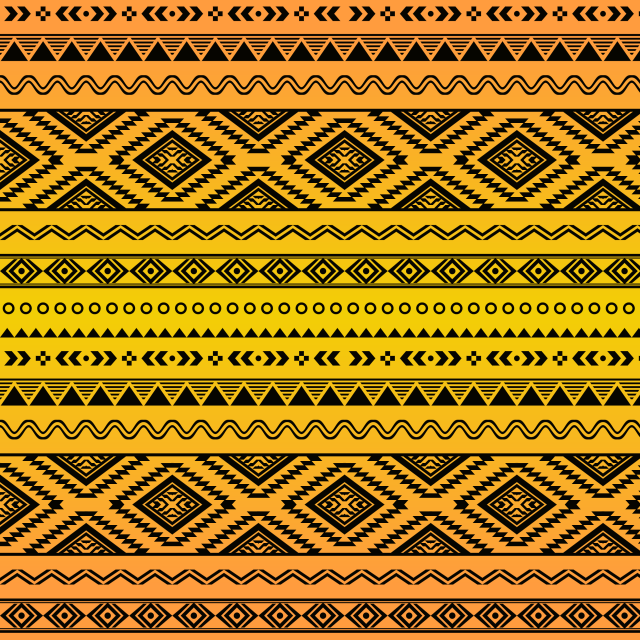
Give the GLSL for this pattern, as a Shadertoy shader.

```glsl
// Woven tribal bands in black ink over an orange and yellow vertical gradient.

const float SPAN = 768.0;   // design units across the canvas
const float TILE = 413.5;   // period of the whole set of bands

// Signed offset to the nearest multiple of period
float rep(float x, float period) { return mod(x + 0.5 * period, period) - 0.5 * period; }

float rule(float y, float halfWidth) { return abs(y) - halfWidth; }

float box(vec2 p, vec2 halfSize) {
    vec2 d = abs(p) - halfSize;
    return max(d.x, d.y);
}

// Distance-like value growing outward in slanted stair rows
float stairs(vec2 p, float rowHeight, float stepWidth, float slant) {
    float row = abs(p.y) / rowHeight;
    return abs(p.x) + stepWidth * floor(row) - slant * fract(row);
}

float chevronBand(vec2 p) {
    float x = rep(p.x, TILE / 4.0), y = abs(p.y);
    float slide = abs(x) + 0.85 * y;
    float d = min(abs(slide - 17.0), abs(slide - 32.5)) - 4.5;
    d = max(d * 0.76, y - 8.7);
    // The dot is left out where tiles meet
    float dot0 = max(length(vec2(x, y)) - 3.4, 10.0 - abs(rep(p.x, TILE)));
    vec2 q = abs(vec2(rep(p.x - TILE / 8.0, TILE / 4.0), y));
    float cross4 = min(box(q - vec2(5.8, 0.0), vec2(2.9)), box(q - vec2(0.0, 5.8), vec2(2.9)));
    return min(min(d, dot0), cross4);
}

float peakBand(vec2 p) {
    float x = abs(rep(p.x - TILE / 24.0, TILE / 12.0));
    float peak = max(0.82 * (x - 0.69 * (p.y - 7.5)), p.y - 31.2);
    float stripes = max(rule(rep(p.y - 4.5, 4.5), 1.1), 0.82 * (0.72 * (p.y - 1.0) - x));
    stripes = max(stripes, rule(p.y - 13.5, 11.5));
    return min(min(peak, stripes), rule(p.y, 1.2));
}

float waveBand(vec2 p) {
    float a = 6.2831853 * p.x * 12.0 / TILE;
    float d = (p.y + 7.2 * cos(a)) / length(vec2(1.0, 1.31 * sin(a)));
    return abs(abs(d) - 3.2) - 1.4;
}

// Nested diamond with a stepped heart and a sawtooth border
float medallion(vec2 p) {
    float m = 28.8 * (abs(p.x) / 48.0 + abs(p.y) / 36.0);
    float rings = min(abs(m - 25.2) - 3.6, abs(m - 18.2) - 1.7);
    float heart = stairs(p, 4.0, 5.5, 4.0);
    heart = max(min(abs(heart - 17.0) - 3.5, abs(heart - 6.0) - 2.0), abs(p.y) - 15.0);
    float border = abs(stairs(p, 5.55, 7.8, 5.0) - 64.5) - 7.0;
    return min(min(rings, heart), max(border, abs(p.y) - 49.9));
}

float medallionBand(vec2 p) {
    float across = TILE / 2.0;
    float d = medallion(vec2(rep(p.x, across), p.y));
    d = min(d, medallion(vec2(rep(p.x - 0.5 * across, across), abs(p.y) - 58.0)));
    return min(max(d, abs(p.y) - 59.0), rule(abs(p.y) - 59.7, 1.8));
}

float zigzagBand(vec2 p) {
    float period = TILE / 10.0;
    float zig = p.y + 7.0 - 28.0 * abs(rep(p.x - 0.5 * period, period)) / period;
    return max(0.83 * (abs(abs(zig) - 4.0) - 2.1), abs(p.y) - 9.0);
}

float eyeBand(vec2 p) {
    float period = TILE / 8.0, y = abs(p.y);
    float x = abs(rep(p.x - 0.5 * period, period));
    float ring = 0.707 * (abs(x + y - 12.8) - 3.0);
    float eye = min(ring, length(vec2(x, y)) - 3.8);
    // Swallow-tailed wedges meeting between the diamonds
    float wedge = 0.707 * max(y - 0.85 * (0.5 * period - x), 19.0 - x - y);
    float rules = min(rule(y - 19.0, 1.6), rule(y - 15.6, 0.6));
    return min(min(eye, max(wedge, y - 14.3)), rules);
}

float ringBand(vec2 p) {
    float period = TILE / 20.0;
    return abs(length(vec2(rep(p.x - 0.5 * period, period), p.y)) - 5.7) - 1.4;
}

float toothBand(vec2 p) {
    float period = TILE / 24.0;
    float x = abs(rep(p.x - 0.5 * period, period));
    return max(0.8 * (x - 0.75 * (p.y + 11.5)), p.y);
}

float bands(vec2 p) {
    p.y = mod(p.y, TILE);
    float d = min(chevronBand(p - vec2(0.0, 16.5)), peakBand(p - vec2(0.0, 42.0)));
    d = min(d, min(waveBand(p - vec2(0.0, 102.0)), medallionBand(p - vec2(0.0, 192.0))));
    d = min(d, min(zigzagBand(p - vec2(0.0, 279.0)), eyeBand(p - vec2(0.0, 325.3))));
    return min(d, min(ringBand(p - vec2(0.0, 370.0)), toothBand(p - vec2(0.0, 405.0))));
}

void mainImage(out vec4 fragColor, in vec2 fragCoord) {
    float unit = SPAN / iResolution.y;
    vec2 p = vec2(fragCoord.x, iResolution.y - fragCoord.y) * unit;

    // Ink coverage from nine smoothed samples
    float ink = 0.0;
    for (int i = 0; i < 9; i++) {
        vec2 jitter = (vec2(i % 3, i / 3) - 1.0) * unit / 3.0;
        ink += clamp(0.5 - 2.0 * bands(p + jitter) / unit, 0.0, 1.0) / 9.0;
    }

    float glow = clamp(1.0 - abs(p.y - 375.0) / 330.0, 0.0, 1.0);
    vec3 ground = mix(vec3(1.0, 0.61, 0.245), vec3(0.95, 0.81, 0.02), glow);
    fragColor = vec4(mix(ground, vec3(0.025, 0.018, 0.0), ink), 1.0);
}
```
